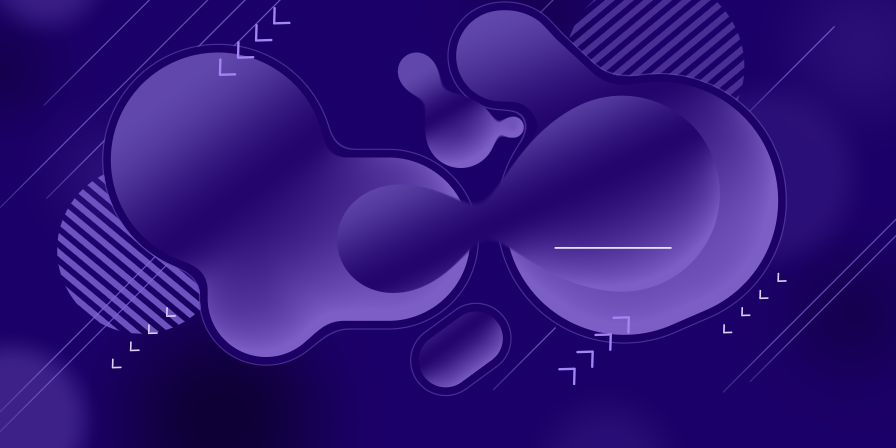
This background is drawn by a WebGL 2 fragment shader. Its source:

```glsl
#version 300 es
precision highp float;
// Violet liquid blobs with striped discs, diagonal lines and chevrons over soft glows.
uniform vec2 u_resolution;
out vec4 fragColor;

float pixel; // size of one pixel in scene units

float cover(float d) { return clamp(0.5 - d / pixel, 0.0, 1.0); }

float circle(vec2 p, vec2 c, float r) { return length(p - c) - r; }

float capsule(vec2 p, vec2 a, vec2 b, float r) {
  vec2 q = p - a, e = b - a;
  return length(q - e * clamp(dot(q, e) / dot(e, e), 0.0, 1.0)) - r;
}

float smoothUnion(float a, float b, float k) {
  float h = max(k - abs(a - b), 0.0) / k;
  return min(a, b) - h * h * k * 0.25;
}

// Blurred disc tint
void glow(inout vec3 col, vec2 p, vec2 c, float r, float blur, vec3 tint, float amount) {
  col = mix(col, tint, amount * smoothstep(blur, -blur, circle(p, c, r)));
}

// Blob with a dark crease at t = 0, lit on both sides and along its lower rim
void paintBlob(inout vec3 col, float d, float t) {
  vec3 crease = vec3(0.13, 0.01, 0.42);
  float upper = smoothstep(-0.1, 1.1, -t);
  float lower = smoothstep(-0.1, 1.5, t) * 0.75 + 0.4 * exp(min(d, 0.0) * 5.0) * smoothstep(0.0, 0.6, t);
  vec3 fill = mix(crease, vec3(0.38, 0.28, 0.67), upper);
  fill = mix(fill, vec3(0.49, 0.37, 0.78), min(lower, 1.0));
  col = mix(col, fill, cover(d));
}

// Dark margin and hairline surrounding a blob
void paintMargin(inout vec3 col, float d) {
  col = mix(col, vec3(0.11, 0.0, 0.40), cover(d - 0.065));
  col = mix(col, vec3(0.38, 0.27, 0.70), 0.65 * cover(abs(d - 0.07) - 0.005));
}

// Disc filled with bands across direction n
void stripes(inout vec3 col, vec2 p, vec2 c, float r, vec2 n, vec3 tint) {
  float band = abs(fract(dot(p - c, n) / 0.105) - 0.5) * 0.105 - 0.027;
  col = mix(col, tint, cover(max(band, circle(p, c, r))));
}

// Four right-angled marks stepping down to the left
void chevrons(inout vec3 col, vec2 p, vec2 start, float arm, float halfWidth, vec3 tint) {
  float d = 9.0;
  for (int i = 0; i < 4; i++) {
    vec2 q = p - start - float(i) * vec2(-0.155, 0.147);
    d = min(d, capsule(q, vec2(0), vec2(arm, -0.03 * arm), halfWidth));
    d = min(d, capsule(q, vec2(0), vec2(0.03 * arm, -arm), halfWidth));
  }
  col = mix(col, tint, cover(d));
}

void main() {
  // Scene is 3.84 units high with y pointing down
  pixel = 3.84 / u_resolution.y;
  vec2 p = vec2(gl_FragCoord.x, u_resolution.y - gl_FragCoord.y) * pixel;

  // Backdrop glows and shadows
  vec3 violet = vec3(0.26, 0.15, 0.56), night = vec3(0.05, 0.0, 0.20);
  vec3 col = vec3(0.11, 0.0, 0.41);
  glow(col, p, vec2(1.9, 3.6), 0.75, 0.65, night, 0.95);
  glow(col, p, vec2(0.0, 0.6), 0.3, 0.55, night, 0.6);
  glow(col, p, vec2(7.3, 2.7), 0.4, 0.6, night, 0.55);
  glow(col, p, vec2(4.6, 0.1), 0.4, 0.6, night, 0.4);
  glow(col, p, vec2(0.4, -0.25), 0.45, 0.18, violet, 0.75);
  glow(col, p, vec2(0.1, 3.6), 0.62, 0.16, violet, 0.85);
  glow(col, p, vec2(0.9, 1.5), 0.3, 0.5, violet, 0.45);
  glow(col, p, vec2(6.6, 1.5), 0.7, 0.2, violet, 0.4);
  glow(col, p, vec2(7.4, 0.4), 0.5, 0.5, violet, 0.4);
  glow(col, p, vec2(5.2, 4.0), 0.5, 0.25, violet, 0.35);

  // Striped discs
  stripes(col, p, vec2(1.21, 2.14), 0.72, vec2(-0.64, 0.77), vec3(0.43, 0.32, 0.75));
  stripes(col, p, vec2(5.61, 0.57), 0.77, vec2(0.64, 0.77), vec3(0.29, 0.18, 0.58));

  // Diagonal hairlines: x + y, then left and right ends
  vec3 lines[11] = vec3[11](
    vec3(1.78, 0.0, 1.8), vec3(1.28, 0.38, 1.3), vec3(2.1, 0.4, 2.12), vec3(2.4, 1.6, 2.4),
    vec3(3.7, 0.0, 1.65), vec3(3.53, 0.0, 1.45), vec3(9.7, 6.43, 7.7), vec3(9.56, 6.2, 7.7),
    vec3(7.38, 6.4, 7.15), vec3(7.57, 4.23, 4.76), vec3(4.74, 4.5, 4.75));
  for (int i = 0; i < 11; i++) {
    vec3 l = lines[i];
    float d = capsule(p, vec2(l.y, l.x - l.y), vec2(l.z, l.x - l.z), 0.005);
    float fade = smoothstep(l.y - 0.1, l.y + 0.5, p.x);
    col = mix(col, vec3(0.50, 0.40, 0.84), (0.35 + 0.45 * fade) * cover(d));
  }

  // Large left blob
  float left = capsule(p, vec2(2.55, 2.05), vec2(3.33, 2.05), 0.70);
  left = smoothUnion(left, capsule(p, vec2(2.28, 2.0), vec2(2.28, 2.56), 0.50), 0.2);
  left = smoothUnion(left, circle(p, vec2(1.87, 1.37), 0.92), 0.2);
  paintMargin(col, left);
  paintBlob(col, left, dot(p - vec2(2.1, 1.62), vec2(0.6, 0.8)));

  // Large right blob with its upper lobe
  float lobe = smoothUnion(circle(p, vec2(4.3, 0.48), 0.39),
                           capsule(p, vec2(4.45, 0.45), vec2(5.1, 1.05), 0.30), 0.12);
  float right = smoothUnion(lobe, capsule(p, vec2(5.35, 1.85), vec2(5.65, 1.72), 1.02), 0.22);
  paintMargin(col, right);
  paintBlob(col, right, dot(p - vec2(5.0, 0.95), vec2(0.35, 0.94)));

  // Gourd bridging both blobs
  float gourd = smoothUnion(circle(p, vec2(5.33, 1.66), 0.84), circle(p, vec2(3.33, 2.06), 0.44), 1.57);
  paintBlob(col, gourd, 1.3 * dot(p - vec2(5.3, 1.42), vec2(0.43, 0.90)));

  // Small droplets and bean
  float drop = smoothUnion(circle(p, vec2(3.95, 1.14), 0.30), circle(p, vec2(3.57, 0.61), 0.16), 0.46);
  drop = smoothUnion(drop, circle(p, vec2(4.40, 1.09), 0.09), 0.17);
  paintBlob(col, drop, 2.6 * dot(p - vec2(3.82, 0.95), vec2(0.5, 0.87)));
  float bean = capsule(p, vec2(3.82, 3.09), vec2(4.08, 2.90), 0.23);
  paintMargin(col, bean);
  paintBlob(col, bean, 2.8 * dot(p - vec2(3.86, 2.92), vec2(0.6, 0.8)));

  // Chevrons and the bright rule
  vec3 lilac = vec3(0.64, 0.52, 0.96), pale = vec3(0.86, 0.82, 0.97);
  chevrons(col, p, vec2(2.35, 0.20), 0.13, 0.010, lilac);
  chevrons(col, p, vec2(5.39, 2.72), -0.13, 0.010, lilac);
  chevrons(col, p, vec2(6.67, 2.41), 0.065, 0.007, pale);
  chevrons(col, p, vec2(1.43, 2.71), 0.07, 0.007, pale);
  col = mix(col, vec3(0.96), cover(capsule(p, vec2(4.76, 2.125), vec2(5.75, 2.125), 0.007)));

  fragColor = vec4(col, 1.0);
}
```
